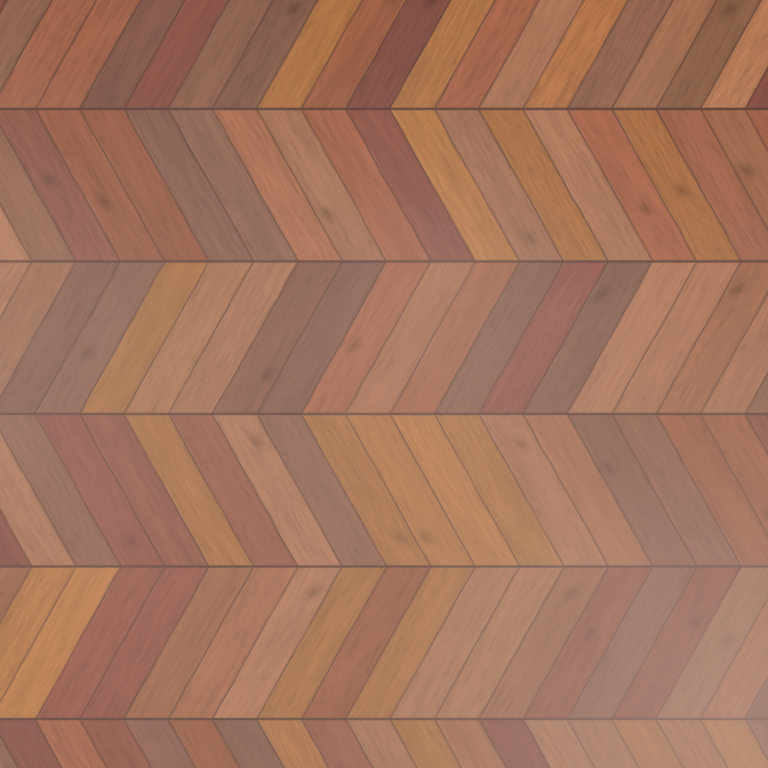
A WebGL 2 fragment shader for this texture:

```glsl
#version 300 es
precision highp float;
// Chevron parquet: rows of slanted planks whose lean flips from row to row.
// Each plank takes a hashed wood tone, stretched noise grain and a rare knot;
// dark joints, worn plank edges and a soft pale sheen lie on top.

#define ROW_HEIGHT 0.1986
#define ROW_START 0.0638
#define PLANK_WIDTH 0.05775
#define PLANK_START 0.0456
#define LEAN 0.1113
#define ROW_JOINT 0.0015
#define PLANK_JOINT 0.0008
#define GRAIN 0.13
#define KNOT_CHANCE 0.3
#define SHEEN 0.16

uniform vec2 u_resolution;
out vec4 outColor;

const vec3 WOOD[6] = vec3[6](
    vec3(0.60, 0.33, 0.22),  // russet
    vec3(0.69, 0.43, 0.21),  // amber
    vec3(0.48, 0.32, 0.25),  // umber
    vec3(0.50, 0.26, 0.21),  // wine
    vec3(0.65, 0.42, 0.29),  // tan
    vec3(0.63, 0.38, 0.25)   // copper
);
const vec3 JOINT = vec3(0.27, 0.17, 0.15);
const vec3 HAZE = vec3(0.74, 0.63, 0.59);

float hash(vec2 p) {
    return fract(sin(dot(p, vec2(127.1, 311.7))) * 43758.5453);
}

float noise(vec2 p) {
    vec2 i = floor(p), f = fract(p);
    f = f * f * (3.0 - 2.0 * f);
    return mix(mix(hash(i), hash(i + vec2(1, 0)), f.x),
               mix(hash(i + vec2(0, 1)), hash(i + vec2(1, 1)), f.x), f.y);
}

float fbm(vec2 p) {
    float sum = 0.0, gain = 0.5;
    for (int i = 0; i < 4; i++) {
        sum += gain * noise(p);
        p = p * 2.03 + 17.3;
        gain *= 0.5;
    }
    return sum;
}

float glow(vec2 p, vec2 center, float radius) {
    vec2 d = (p - center) / radius;
    return exp(-dot(d, d));
}

// Coverage of a line of the given half width at distance d
float line(float d, float halfWidth, float pixel) {
    return 1.0 - smoothstep(halfWidth - pixel, halfWidth + pixel, d);
}

// q: across (0..1) and along (0..1) one plank; id: its column and row
vec3 plankColor(vec2 q, vec2 id) {
    float pick = hash(id + 3.7);
    vec3 wood = WOOD[int(pick * 5.999)];
    wood = mix(wood, WOOD[int(hash(id + 9.1) * 5.999)], 0.3 * hash(id + 5.3));
    wood *= 0.94 + 0.14 * hash(id + 1.9);

    // Knot: bends the grain around a small dark spot
    vec2 offset = q - vec2(0.25, 0.15) - vec2(0.5, 0.7) * vec2(hash(id + 2.3), hash(id + 6.1));
    float knotDist = length(offset * vec2(1.0, 3.2));
    float knot = step(hash(id + 8.7), KNOT_CHANCE) * exp(-knotDist * knotDist * 45.0);

    // Grain: broad figure, arched rings, fine fibres and short dark flecks
    vec2 seed = 40.0 * vec2(hash(id), hash(id + 4.4));
    float figure = fbm(q * vec2(2.5, 1.6) + seed);
    float rings = sin((q.x + 1.3 * figure + 0.5 * knot) * 38.0);
    float fibres = fbm(vec2(q.x * 14.0 + 3.0 * figure, q.y * 5.0) + seed);
    float flecks = smoothstep(0.68, 0.9, noise(q * vec2(19.0, 14.0) + seed));
    float ringAmount = smoothstep(0.3, 0.8, hash(id + 7.7));
    float tone = 1.0 + GRAIN * (1.5 * (fibres - 0.47) + 1.2 * (figure - 0.47)
               + 0.2 * rings * ringAmount - 0.45 * flecks);
    return wood * tone * (1.0 - 0.22 * knot);
}

void main() {
    vec2 uv = gl_FragCoord.xy / u_resolution;
    float pixel = 0.75 / min(u_resolution.x, u_resolution.y);

    // Zigzag layout
    float rowPos = (uv.y - ROW_START) / ROW_HEIGHT;
    float row = floor(rowPos), along = fract(rowPos);
    float shift = LEAN * (mod(row, 2.0) < 0.5 ? along : 1.0 - along);
    float column = (uv.x - shift - PLANK_START) / PLANK_WIDTH;
    column += 0.025 * (noise(vec2(floor(column + 0.5) * 7.3, rowPos * 9.0)) - 0.5);
    vec2 id = vec2(floor(column), row);
    float across = fract(column);
    vec3 color = plankColor(vec2(across, along), id);

    // Joints, with uneven darkness and a faint worn edge
    float slant = 1.0 / length(vec2(1.0, LEAN / ROW_HEIGHT));
    float sideDist = min(across, 1.0 - across) * PLANK_WIDTH * slant;
    float rowDist = min(along, 1.0 - along) * ROW_HEIGHT;
    float wear = noise(vec2(floor(column + 0.5) * 5.1, rowPos * 6.0));
    float edgeLight = line(across * PLANK_WIDTH * slant, 0.0025, 0.0015);
    color += 0.07 * edgeLight * smoothstep(0.55, 0.9, wear);
    color *= 1.0 - 0.1 * line(min(sideDist, rowDist), 0.002, 0.002);
    color = mix(color, JOINT, line(sideDist, PLANK_JOINT, pixel) * mix(0.35, 0.75, wear));
    color = mix(color, JOINT, 0.85 * line(rowDist, ROW_JOINT, pixel));

    // Pale sheen, strongest toward the lower right and the left side
    float sheen = SHEEN + 0.18 * (1.0 - uv.y) + 0.15 * (fbm(uv * 3.0) - 0.47);
    sheen += 0.33 * glow(uv, vec2(1.0, 0.08), 0.45);
    sheen += 0.22 * glow(uv, vec2(0.05, 0.55), 0.32);
    sheen += 0.15 * glow(uv, vec2(0.55, 0.62), 0.2);
    outColor = vec4(mix(color, HAZE, clamp(sheen, 0.0, 0.75)), 1.0);
}
```
